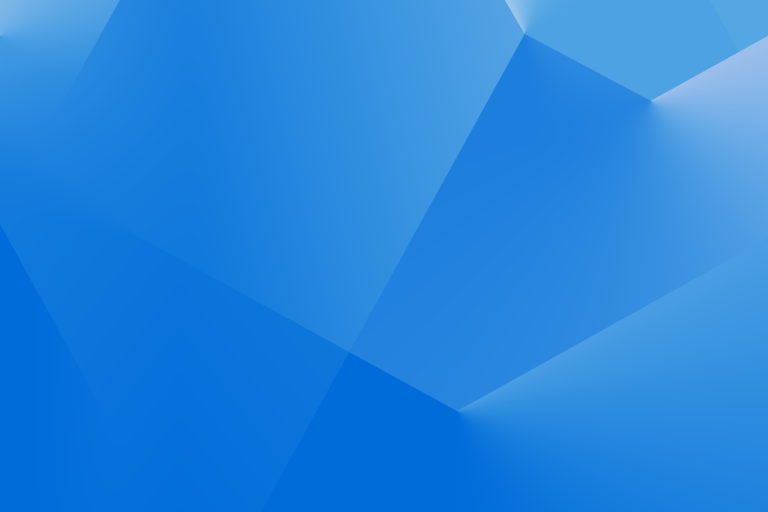
A WebGL 2 fragment shader for this background:

```glsl
#version 300 es
precision highp float;
// Blue faceted backdrop: overlapping planes split by straight creases.
// Each facet has a scalar tone from linear ramps or angular sweeps about
// a corner; one shared palette turns that tone into a shade of blue.
uniform vec2 u_resolution;
out vec4 outColor;

// Soft mask for the area to the left of the directed line a -> b.
float leftOf(vec2 p, vec2 a, vec2 b, float softness) {
  vec2 d = normalize(b - a);
  vec2 e = p - a;
  return smoothstep(-softness, softness, d.x * e.y - d.y * e.x);
}

// Angular ramp about an apex: 0 at startDeg, 1 at endDeg, clamped outside.
float sweep(vec2 p, vec2 apex, float startDeg, float endDeg) {
  vec2 e = p - apex;
  float angle = degrees(atan(e.y, e.x + 1e-6));
  float offset = mod(angle - 0.5 * (startDeg + endDeg) + 180.0, 360.0) - 180.0;
  return clamp(0.5 + offset / (endDeg - startDeg), 0.0, 1.0);
}

vec3 blueShade(float tone, float greenShift) {
  float green = 0.425 + 0.77 * tone - 0.37 * tone * tone;
  return vec3(tone, green + greenShift, 0.855 + 0.11 * tone);
}

void main() {
  vec2 p = gl_FragCoord.xy / u_resolution.y;
  p.x *= 1.5 * u_resolution.y / u_resolution.x;
  float edge = 0.8 / u_resolution.y;

  // Corners shared by neighbouring facets.
  vec2 topCorner = vec2(1.025, 0.934);
  vec2 rightCorner = vec2(1.271, 0.803);
  vec2 lowCorner = vec2(0.893, 0.197);
  vec2 midCorner = vec2(0.682, 0.3125);

  // Broad central plane with a soft dark valley.
  float dx = p.x - 0.37;
  float rise = sqrt(dx * dx + 0.0016) - 0.04;
  float leftSlope = 0.1 + 0.3 * smoothstep(0.6, 1.0, p.y);
  float tone = 0.02 + 0.09 * p.y + rise * mix(leftSlope, 0.37, smoothstep(-0.03, 0.03, dx));

  // Upper left facet, fading out downwards.
  float turn = 1.0 - smoothstep(0.0, 1.0, sweep(p, vec2(0.0, 0.93), -65.0, 90.0));
  float lift = smoothstep(0.73, 1.0, p.y) * (0.15 + mix(0.1, -0.1, turn));
  tone += lift * leftOf(p, vec2(0.098, 0.756), vec2(0.234, 1.0), edge);

  // Lower left plane; its crease blurs towards the left.
  float blur = edge + 0.35 * max(0.28 - p.x, 0.0);
  float lowTone = 0.01 + 0.06 * p.y + 0.08 * abs(p.x - 0.35);
  tone = mix(tone, lowTone, leftOf(p, midCorner, vec2(0.254, 0.547), blur));
  float wedge = leftOf(p, vec2(0.244, 0.121), vec2(0.0, 0.5625), edge);
  tone = mix(tone, 0.0, wedge * (1.0 - smoothstep(0.06, 0.25, p.x)));
  vec2 facet = vec2(tone, 0.0);

  // Right plane, brightening around its upper corner.
  float glow = pow(sweep(p, rightCorner, -180.0, 29.0), 1.9);
  float fold = sweep(p, topCorner, -85.0, -28.0) * smoothstep(0.65, 0.9, p.y);
  vec2 rightPlane = vec2(0.11 + 0.51 * glow + 0.07 * fold * (1.0 - glow), -0.012);

  // Lower right plane, sweeping from deep blue to a pale upper edge.
  float fan = sweep(p, lowCorner, -95.0, 29.0);
  vec2 lowPlane = vec2(0.29 * pow(fan, 1.9), 0.0);
  float below = max(leftOf(p, lowCorner, midCorner, edge),
                    leftOf(p, vec2(1.5, 0.535), lowCorner, edge));
  facet = mix(facet, mix(rightPlane, lowPlane, below), leftOf(p, topCorner, midCorner, edge));

  // Top right plane with a pale flare and a faint outer step.
  float flare = sweep(p, topCorner, 20.0, 120.0);
  float outer = leftOf(p, vec2(1.387, 1.0), vec2(1.441, 0.902), edge);
  vec2 topPlane = vec2(0.3 + 0.33 * flare * flare + 0.035 * outer, 0.012);
  float above = leftOf(p, topCorner, rightCorner, edge)
              * leftOf(p, rightCorner, vec2(1.5, 0.93), edge)
              * leftOf(p, vec2(0.986, 1.0), topCorner, edge);
  facet = mix(facet, topPlane, above);

  outColor = vec4(blueShade(facet.x, facet.y), 1.0);
}
```
